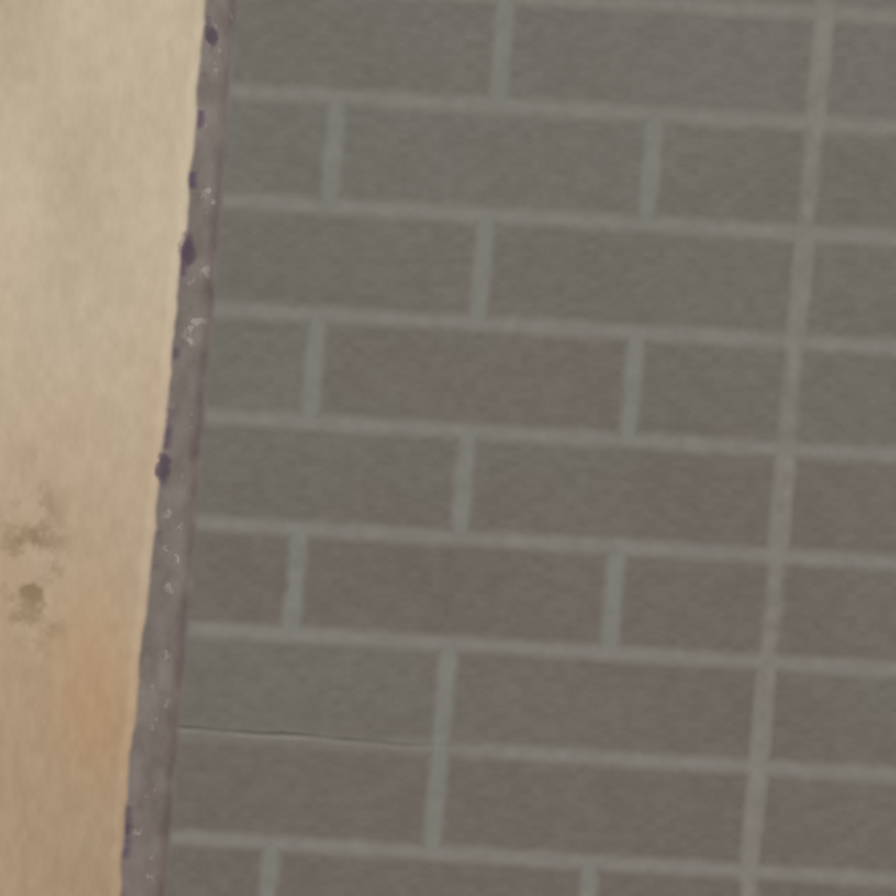
Give the GLSL for this texture, as a three.js fragment shader.

```glsl
// A slightly tilted wall of grey bricks beside a pale wooden panel and a worn edge strip.
// Sheared coordinates give the brick rows and joints, soft distance bands give the seams,
// and layered value noise gives the stains, grain and chipped edges.
varying vec2 vUv;

const float ROW_HEIGHT = 0.1194;
const float BRICK_LENGTH = 0.3568;
const float FIRST_ROW = 0.0872;
const float FIRST_JOINT = 0.565;

float hash(vec2 p) {
  vec3 q = fract(vec3(p.xyx) * 0.1031);
  q += dot(q, q.yzx + 33.33);
  return fract((q.x + q.y) * q.z);
}

float noise(vec2 p) {
  vec2 i = floor(p), f = fract(p);
  f = f * f * (3.0 - 2.0 * f);
  return mix(mix(hash(i), hash(i + vec2(1.0, 0.0)), f.x),
             mix(hash(i + vec2(0.0, 1.0)), hash(i + vec2(1.0)), f.x), f.y);
}

// Layered noise centred on zero
float grain(vec2 p) {
  float sum = 0.0, gain = 0.5;
  for (int i = 0; i < 4; i++) {
    sum += gain * noise(p);
    p = p * 2.03 + 17.0;
    gain *= 0.5;
  }
  return sum / 0.9375 - 0.5;
}

// Soft band of the given half width around distance zero
float band(float d, float halfWidth, float blur) {
  return 1.0 - smoothstep(halfWidth - blur, halfWidth + blur, abs(d));
}

// Distance to the nearest line of a repeat
float repeatDistance(float x, float period) {
  return abs(mod(x + 0.5 * period, period) - 0.5 * period);
}

vec3 brickWall(vec2 p) {
  // Tilted rows with a slight lens bulge
  float t = (p.y - FIRST_ROW) / 0.836;
  float v = p.y - (0.053 + 0.008 * p.y) * p.x - 0.024 * t * (1.0 - t) - FIRST_ROW;
  float u = p.x + 0.088 * p.y;
  float row = floor(v / ROW_HEIGHT) + 1.0;

  // The bond repeats one row near the bottom
  float shift = mod(row + step(6.5, row), 2.0);
  float jointX = u - FIRST_JOINT - 0.5 * BRICK_LENGTH * shift;
  float wobble = 0.005 * grain(p * 40.0);
  float across = band(repeatDistance(v, ROW_HEIGHT) + wobble, 0.0085, 0.0075);
  float upright = band(repeatDistance(jointX, BRICK_LENGTH) + wobble, 0.0100, 0.0065);
  float longSeam = band(u - FIRST_JOINT - BRICK_LENGTH + 1.6 * wobble, 0.0090, 0.0070);

  // The cracked joint is thin and faint on its left part
  float crackZone = band(v - 6.0 * ROW_HEIGHT, 0.03, 0.005)
                  * (1.0 - smoothstep(0.42, 0.58, p.x));
  across *= 1.0 - 0.6 * crackZone;

  // Brick faces: cooler at the top, warmer lower down, each a little different
  float tone = hash(vec2(row, floor(jointX / BRICK_LENGTH) + 7.0)) - 0.5;
  float warmth = smoothstep(0.0, 1.0, p.y + 0.35 * tone + 0.5 * grain(p * 6.0));
  vec3 brick = mix(vec3(0.439, 0.430, 0.400), vec3(0.427, 0.401, 0.370), warmth);
  brick += 0.018 * grain(p * 8.0) + 0.045 * grain(p * vec2(80.0, 120.0));

  vec3 mortar = mix(vec3(0.496, 0.479, 0.450), vec3(0.487, 0.482, 0.452), upright);
  mortar += 0.045 * grain(p * 70.0);
  vec3 color = mix(brick, mortar, max(across, upright));
  color = mix(color, vec3(0.500, 0.482, 0.446) + 0.07 * grain(p * 60.0), 0.9 * longSeam);

  // Fine broken crack with a pale lower lip
  float crackY = 0.810 + 0.075 * (p.x - 0.2) + 0.006 * grain(p.xx * 18.0);
  float extent = (1.0 - smoothstep(0.34, 0.54, p.x)) * (0.6 + 1.2 * grain(p.xx * 25.0));
  color -= 0.09 * extent * band(p.y - crackY, 0.0015, 0.0025);
  color += 0.06 * extent * band(p.y - crackY - 0.005, 0.0020, 0.0030);
  return color;
}

vec3 woodPanel(vec2 p, float edge) {
  float stain = grain(p * vec2(11.0, 4.0));
  vec3 color = mix(vec3(0.735, 0.672, 0.575), vec3(0.655, 0.560, 0.455),
                   smoothstep(0.30, 1.0, p.y + 0.6 * stain));
  float warmth = length((p - vec2(0.105, 0.77)) * vec2(1.0, 0.45));
  color += vec3(0.015, -0.020, -0.040) * (1.0 - smoothstep(0.01, 0.08, warmth));
  color += 0.09 * stain + 0.05 * grain(p * vec2(110.0, 60.0));
  float smudge = length((p - vec2(0.035, 0.63)) * vec2(1.0, 0.4));
  color -= 0.13 * smoothstep(-0.05, 0.25, grain(p * 30.0)) * (1.0 - smoothstep(0.01, 0.06, smudge));
  return color + 0.025 * band(edge + 0.007, 0.004, 0.004);
}

vec3 edgeStrip(vec2 p, float leftEdge, float rightEdge) {
  vec3 color = mix(vec3(0.490, 0.455, 0.432), vec3(0.468, 0.428, 0.402), p.y);
  color += 0.11 * grain(p * vec2(60.0, 40.0));
  color -= vec3(0.055, 0.060, 0.050) * band(rightEdge + 0.006, 0.005, 0.007);
  float chips = smoothstep(0.10, 0.30, grain(vec2(3.0, p.y * 30.0)));
  color -= vec3(0.11, 0.13, 0.07) * chips * band(leftEdge - 0.004, 0.004, 0.005);
  return color + 0.10 * smoothstep(0.15, 0.32, grain(p * 70.0)) * band(leftEdge - 0.022, 0.012, 0.008);
}

void main() {
  vec2 p = vec2(vUv.x, 1.0 - vUv.y);
  float leftEdge = p.x + 0.100 * p.y - 0.232 + 0.010 * grain(vec2(2.0, p.y * 20.0));
  float rightEdge = p.x + 0.080 * p.y - 0.266 + 0.005 * grain(p * 30.0);

  vec3 color = brickWall(p);
  color = mix(edgeStrip(p, leftEdge, rightEdge), color, smoothstep(-0.006, 0.006, rightEdge));
  color = mix(woodPanel(p, leftEdge), color, smoothstep(-0.0035, 0.0035, leftEdge));

  // Dark purple blots spaced along the chipped edge
  for (int i = 0; i < 3; i++) {
    float y = 0.04 + 0.24 * float(i);
    vec2 offset = (p - vec2(0.239 - 0.110 * y, y)) * vec2(1.0, 0.5);
    float blot = length(offset) + 0.012 * grain(p * 70.0);
    color = mix(color, vec3(0.33, 0.28, 0.32), 0.8 * (1.0 - smoothstep(0.003, 0.011, blot)));
  }
  gl_FragColor = vec4(color, 1.0);
}
```
